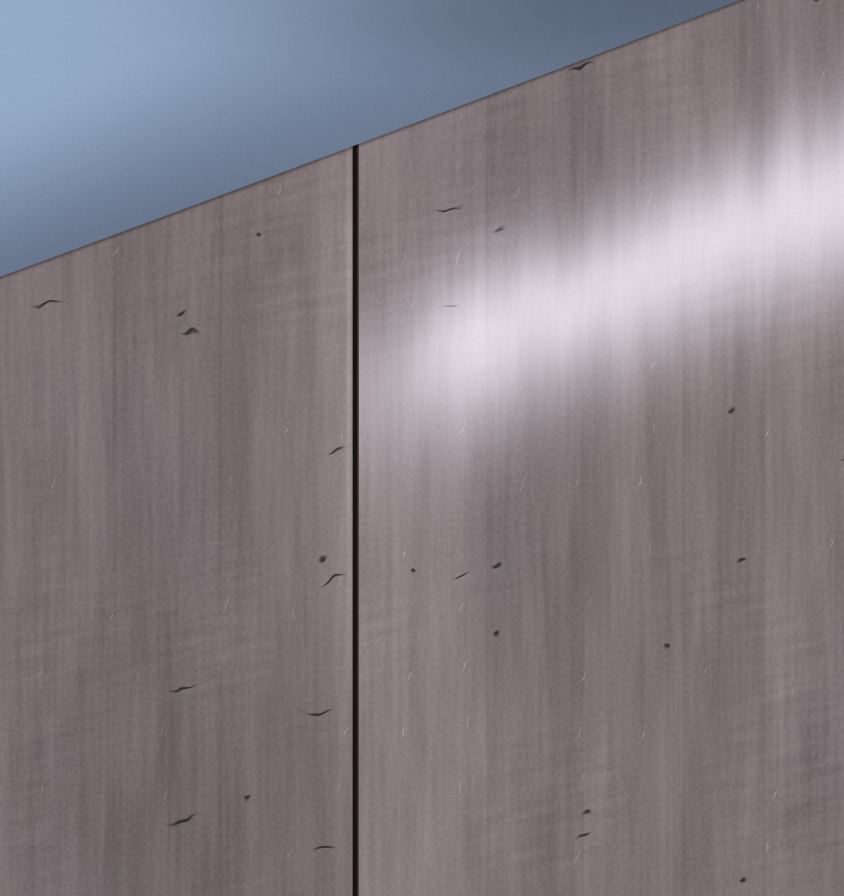
Reproduce this texture procedurally as a WebGL 2 fragment shader.

```glsl
#version 300 es
precision highp float;
// Two grey-brown wood panels under a blue-grey backdrop, split by a dark gap.
// Stretched gradient noise makes the grain, hashed cells scatter knots and
// nicks, and a slanted gaussian band lays a soft sheen over the right panel.
uniform vec2 u_resolution;
out vec4 fragColor;

const float GAP_X = 0.4215;
const float GAP_HALF = 0.0036;

float hash(vec2 p) {
  vec3 q = fract(vec3(p.xyx) * 0.1031);
  q += dot(q, q.yzx + 33.33);
  return fract((q.x + q.y) * q.z);
}

vec2 gradient(vec2 cell) {
  float a = 6.2832 * hash(cell);
  return vec2(cos(a), sin(a));
}

// Gradient noise, roughly -0.7 to 0.7
float noise(vec2 p) {
  vec2 i = floor(p), f = p - i;
  vec2 w = f * f * f * (f * (f * 6.0 - 15.0) + 10.0);
  vec2 e = vec2(0.0, 1.0);
  float low = mix(dot(gradient(i), f), dot(gradient(i + e.yx), f - e.yx), w.x);
  float high = mix(dot(gradient(i + e), f - e), dot(gradient(i + 1.0), f - 1.0), w.x);
  return mix(low, high, w.y);
}

float fbm(vec2 p) {
  float sum = 0.0, amp = 0.6;
  for (int i = 0; i < 4; i++) {
    sum += amp * noise(p);
    p = p * 2.03 + 17.3;
    amp *= 0.5;
  }
  return sum;
}

float bell(float d, float width) {
  return exp(-d * d / (width * width));
}

// Sparse slanted streaks, one at most per cell
float marks(vec2 p, float scale, vec2 size, float density, float seed) {
  vec2 q = p * scale + seed;
  vec2 cell = floor(q);
  vec2 centre = 0.35 + 0.3 * vec2(hash(cell + 3.1), hash(cell + 8.7));
  vec2 d = q - cell - centre;
  d.y -= d.x * mix(0.1, 0.5, hash(cell + 5.3)) + 0.05 * noise(q * 9.0);
  float reach = mix(0.4, 1.0, hash(cell + 1.9));
  float shape = length(d / (size * vec2(reach, 1.0)));
  return step(hash(cell + 12.4), density) * (1.0 - smoothstep(0.2, 1.0, shape));
}

// Tone step and fine seam of one glued plank, starting at x = edge
float plank(float x, float edge, float tone) {
  return tone * smoothstep(-0.003, 0.003, x - edge) - 0.018 * bell(x - edge, 0.0018);
}

vec3 backdrop(vec2 uv, float below) {
  vec3 steel = vec3(0.40, 0.45, 0.54);
  vec3 haze = vec3(0.58, 0.67, 0.78);
  float light = (1.0 - smoothstep(0.0, 0.85, uv.x)) * smoothstep(-0.03, 0.2, below);
  light += 0.12 * bell(uv.x - 0.45, 0.2);
  vec3 col = mix(steel, haze, light);
  return col * (1.0 - 0.12 * smoothstep(0.9, 1.0, uv.y) * smoothstep(0.1, 0.5, uv.x));
}

vec3 wood(vec2 uv, vec2 p) {
  float side = step(GAP_X, uv.x);
  vec2 s = p + side * vec2(5.0, 2.0);
  float tone = mix(0.445, 0.475, side);
  tone += plank(uv.x, 0.135, -0.008) + plank(uv.x, 0.262, 0.006);
  tone += plank(uv.x, 0.577, -0.022) + plank(uv.x, 0.69, 0.008);
  tone += plank(uv.x, 0.81, -0.012) + plank(uv.x, 0.905, 0.024);
  // Broad mottling, long fibres, wavy figure and slanted cross scratches
  tone += 0.070 * fbm(s * vec2(7.0, 2.4));
  tone += 0.055 * fbm(s * vec2(48.0, 3.0));
  tone += 0.030 * noise(s * vec2(160.0, 9.0));
  float figure = sin(70.0 * s.x + 9.0 * fbm(s * vec2(4.0, 1.3)));
  tone += 0.009 * figure;
  vec2 slanted = vec2(s.x, s.y - 0.22 * s.x);
  tone += 0.035 * noise(slanted * vec2(14.0, 95.0)) * smoothstep(-0.2, 0.4, noise(s * 5.0));
  tone += 0.030 * noise(s * 230.0);
  // Light gathers beside the gap and dims toward the lower left
  tone += 0.075 * (1.0 - side) * bell(uv.x - GAP_X, 0.07) * bell(uv.y - 0.55, 0.3);
  tone += 0.030 * side * bell(uv.x - 0.47, 0.08);
  tone -= 0.025 * (1.0 - side) * smoothstep(0.6, 0.0, uv.y);
  vec3 col = tone * mix(vec3(1.08, 0.97, 0.98), vec3(1.06, 0.97, 1.0), 0.5 + fbm(s * 3.0));
  float dark = marks(s, 7.0, vec2(0.16, 0.018), 0.32, 4.0);
  dark = max(dark, marks(s, 11.0, vec2(0.09, 0.045), 0.16, 23.4));
  col *= 1.0 - 0.55 * dark;
  return col + 0.10 * marks(s.yx, 15.0, vec2(0.22, 0.015), 0.25, 41.7);
}

// Reflected light: a rising band, softer below than above
float sheen(vec2 uv, vec2 p) {
  float d = uv.y - (0.575 + 0.40 * (uv.x - 0.45));
  d += 0.03 * fbm(p * vec2(22.0, 2.0));
  float width = (d > 0.0 ? 0.088 : 0.108) * (0.95 + 0.25 * (uv.x - GAP_X));
  float rise = mix(0.36, 0.92, smoothstep(GAP_X, 0.57, uv.x));
  return rise * bell(d, width) * step(GAP_X, uv.x);
}

void main() {
  vec2 uv = gl_FragCoord.xy / u_resolution;
  vec2 p = vec2(uv.x * u_resolution.x / u_resolution.y, uv.y);
  float px = 1.0 / u_resolution.y;
  float above = uv.y - (0.691 + 0.346 * uv.x + 0.007 * uv.x * uv.x);

  vec3 panel = wood(uv, p);
  float glow = sheen(uv, p);
  panel = mix(panel, vec3(0.90, 0.89, 0.93) + 0.3 * (panel - 0.46), glow);

  // Gap with a pale rim on its left and a shaded core
  float across = uv.x - GAP_X;
  panel += 0.07 * bell(across + 0.008, 0.003) * bell(uv.y - 0.6, 0.35);
  float gap = 1.0 - smoothstep(GAP_HALF - px, GAP_HALF + px, abs(across));
  vec3 slot = mix(vec3(0.09, 0.07, 0.07), vec3(0.24, 0.20, 0.19), smoothstep(0.0, GAP_HALF, across));
  panel = mix(panel, slot, gap);

  // Thin dark lip along the sloping top edge
  panel *= 1.0 - 0.35 * bell(above, 0.003);
  vec3 col = mix(panel, backdrop(uv, above), smoothstep(-px, px, above));
  col += 0.012 * noise(p * 300.0);
  fragColor = vec4(clamp(col, 0.0, 1.0), 1.0);
}
```
